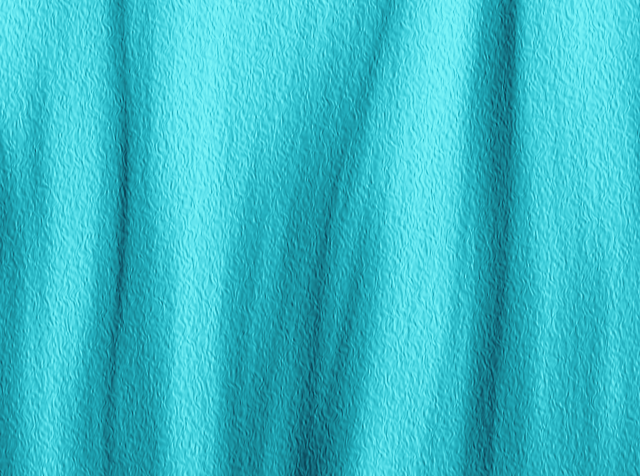
A Shadertoy shader for this texture:

```glsl
const float FOLD_SPACING = 0.38;
const float FIRST_CREST = 0.10;
const float FOLD_DEPTH = 1.35;
const float FOLD_WANDER = 0.55;
const float CREASE_DEPTH = 2.5;
const float LEAN = 0.20;
const float TOP_LIGHT = 2.0;
const float BASE_TONE = 4.35;
const float STREAK_DEPTH = 2.6;
const float HIGHLIGHT_KNEE = 5.2;
const float HIGHLIGHT_SLOPE = 0.5;
const float GRAIN_DEPTH = 2.1;
const vec2 GRAIN_FREQ = vec2(245.0, 105.0);
const vec2 GRAIN_LIGHT = vec2(0.0025, 0.0012);

// Evenly spaced tones from the deepest crease to the brightest crest
const vec3 TONES[8] = vec3[8](
    vec3(0.04, 0.28, 0.35), vec3(0.07, 0.40, 0.47),
    vec3(0.09, 0.52, 0.58), vec3(0.11, 0.61, 0.67),
    vec3(0.15, 0.70, 0.76), vec3(0.24, 0.80, 0.85),
    vec3(0.38, 0.89, 0.93), vec3(0.48, 0.95, 0.97));

float hash(vec2 cell) {
    vec3 q = fract(vec3(cell.xyx) * 0.1031);
    q += dot(q, q.yzx + 33.33);
    return fract((q.x + q.y) * q.z);
}

// Smooth value noise centred on zero
float noise(vec2 p) {
    vec2 cell = floor(p), f = fract(p);
    f = f * f * (3.0 - 2.0 * f);
    float low = mix(hash(cell), hash(cell + vec2(1, 0)), f.x);
    float high = mix(hash(cell + vec2(0, 1)), hash(cell + vec2(1, 1)), f.x);
    return mix(low, high, f.y) - 0.5;
}

// Broad drapes with a dark, one-sided crease in each valley
float folds(vec2 p) {
    float phase = (p.x - FIRST_CREST) / FOLD_SPACING;
    phase += FOLD_WANDER * noise(p * vec2(2.6, 1.7) + 4.0);
    float valley = fract(phase) - 0.5;
    float crease = exp(-abs(valley) * (valley > 0.0 ? 26.0 : 11.0));
    float strength = 0.65 + 0.9 * noise(vec2(floor(phase) * 7.3, p.y * 2.0));
    return FOLD_DEPTH * cos(6.28319 * phase) - CREASE_DEPTH * strength * crease;
}

// Long soft streaks running down the cloth
float streaks(vec2 p) {
    float sum = 0.0, amplitude = STREAK_DEPTH;
    vec2 freq = vec2(9.0, 1.1);
    for (int i = 0; i < 4; i++) {
        sum += amplitude * noise(p * freq + float(i) * 17.3);
        freq *= vec2(2.1, 1.8);
        amplitude *= 0.6;
    }
    return sum;
}

// Height of the fine crinkled fibres, turned so that cells do not line up
float fibreHeight(vec2 p) {
    vec2 bend = vec2(noise(p * vec2(60.0, 45.0)), noise(p.yx * 55.0 + 9.0));
    vec2 q = (p + bend * vec2(0.007, 0.006)) * GRAIN_FREQ;
    vec2 slanted = vec2(q.x + 0.35 * q.y, q.y - 0.10 * q.x);
    vec2 opposed = vec2(q.x - 0.35 * q.y, q.y + 0.12 * q.x);
    return noise(slanted) + 0.8 * noise(opposed * 1.15 + 31.0);
}

float grain(vec2 p) {
    return fibreHeight(p + GRAIN_LIGHT * 0.5) - fibreHeight(p - GRAIN_LIGHT * 0.5);
}

vec3 toneColour(float tone) {
    float t = clamp(tone, 0.0, 6.999);
    int i = int(t);
    return mix(TONES[i], TONES[i + 1], fract(t));
}

void mainImage(out vec4 fragColor, in vec2 fragCoord) {
    vec2 p = fragCoord / iResolution.y;

    // The middle drapes lean to the right as they rise
    float middle = (p.x - 0.7) / 0.3;
    vec2 cloth = p;
    cloth.x -= LEAN * (p.y - 0.5) * exp(-middle * middle);

    float tone = BASE_TONE + TOP_LIGHT * (p.y - 0.5);
    tone += folds(cloth) + streaks(cloth);

    // Soften the crests so that the fibres stay visible there
    tone -= (1.0 - HIGHLIGHT_SLOPE) * max(tone - HIGHLIGHT_KNEE, 0.0);
    tone += GRAIN_DEPTH * grain(p);

    fragColor = vec4(toneColour(tone), 1.0);
}
```
